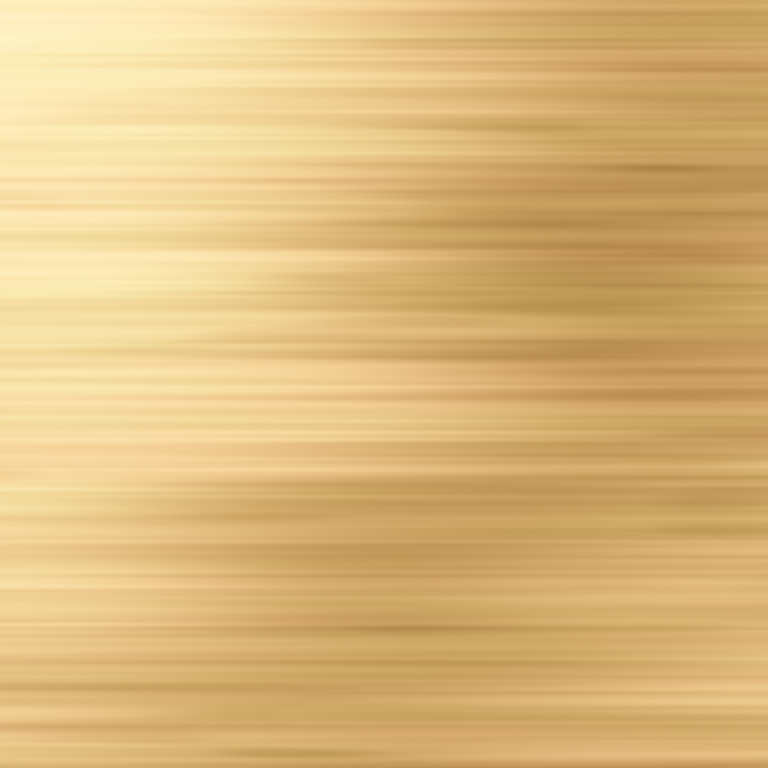
Write a three.js fragment shader that draws this texture.

```glsl
// Brushed gold sheet: a soft diagonal sheen, pale at the upper left and bronze
// at the right, overlaid with long horizontal streaks of row-shifted noise.
// One tone value, counted in palette steps, is looked up in a gold ramp.

varying vec2 vUv;

// Gold ramp, dark to pale
const vec3 UMBER  = vec3(0.62, 0.45, 0.22);
const vec3 BRONZE = vec3(0.72, 0.55, 0.31);
const vec3 OCHRE  = vec3(0.77, 0.61, 0.36);
const vec3 HONEY  = vec3(0.83, 0.67, 0.42);
const vec3 GOLD   = vec3(0.89, 0.74, 0.50);
const vec3 STRAW  = vec3(0.95, 0.83, 0.59);
const vec3 CREAM  = vec3(0.99, 0.91, 0.70);
const vec3 IVORY  = vec3(1.00, 0.95, 0.77);

// Sheen, in palette steps (0 = bronze, 5 = cream)
const float LEFT_TONE   = 4.6;
const float RIGHT_TONE  = 2.4;
const float TOP_LIFT    = 2.4;
const float SLANT       = 0.22;
const float POOL_DEPTH  = 2.0;
const float CORNER_GLOW = 0.5;
const float RAGGEDNESS  = 0.18;

// Streaks
const float PATCH_AMOUNT  = 1.0;
const float STREAK_AMOUNT = 0.78;
const float STREAK_GROWTH = 1.08;
const float SCAR_DEPTH    = 0.9;
const vec3  TINT          = vec3(0.010, -0.010, 0.004);

float hash(vec2 p) {
  return fract(sin(dot(p, vec2(127.1, 311.7))) * 43758.5453);
}

// Smooth noise along one row, shifted so that streak ends do not line up
float rowNoise(float x, float row) {
  x += 17.0 * hash(vec2(row, 3.7));
  float cell = floor(x);
  float f = smoothstep(0.0, 1.0, x - cell);
  return mix(hash(vec2(cell, row)), hash(vec2(cell + 1.0, row)), f);
}

// Streak noise from 0 to 1: scale.x cells across, scale.y rows up
float streakNoise(vec2 uv, vec2 scale, float seed) {
  vec2 p = uv * scale;
  float row = floor(p.y);
  float f = smoothstep(0.0, 1.0, p.y - row);
  row += seed;
  return mix(rowNoise(p.x, row), rowNoise(p.x, row + 1.0), f);
}

float blob(vec2 p, vec2 center, vec2 radius) {
  vec2 d = (p - center) / radius;
  return exp(-dot(d, d));
}

// Broad light, with its edges frayed along the brushing
float sheen(vec2 uv) {
  float fray = streakNoise(uv, vec2(1.2, 60.0), 500.0) - 0.5;
  vec2 p = vec2(uv.x + RAGGEDNESS * fray, uv.y);
  float slanted = p.x - SLANT * (p.y - 0.5);
  float tone = mix(LEFT_TONE, RIGHT_TONE, smoothstep(0.0, 0.75, slanted));
  tone += TOP_LIFT * (p.y - 0.5) * (1.0 - p.x);
  tone -= POOL_DEPTH * blob(p, vec2(0.85, 0.62), vec2(0.26, 0.33));
  tone -= 0.9 * blob(p, vec2(0.50, 0.22), vec2(0.22, 0.12));
  tone += CORNER_GLOW * blob(p, vec2(0.95, 0.10), vec2(0.35, 0.18));
  return tone;
}

// Fine brushing: each octave has thinner and longer lines
float brushing(vec2 uv) {
  float sum = 0.0;
  float amount = STREAK_AMOUNT;
  vec2 scale = vec2(2.4, 38.0);
  for (int i = 0; i < 4; i++) {
    sum += amount * (streakNoise(uv, scale, 900.0 + 300.0 * float(i)) - 0.5);
    scale *= vec2(0.85, 1.75);
    amount *= STREAK_GROWTH;
  }
  return sum;
}

vec3 goldRamp(float tone) {
  vec3 c = mix(UMBER, BRONZE, clamp(tone + 1.0, 0.0, 1.0));
  c = mix(c, OCHRE, clamp(tone, 0.0, 1.0));
  c = mix(c, HONEY, clamp(tone - 1.0, 0.0, 1.0));
  c = mix(c, GOLD,  clamp(tone - 2.0, 0.0, 1.0));
  c = mix(c, STRAW, clamp(tone - 3.0, 0.0, 1.0));
  c = mix(c, CREAM, clamp(tone - 4.0, 0.0, 1.0));
  return mix(c, IVORY, clamp(tone - 5.0, 0.0, 1.0));
}

void main() {
  vec2 uv = vUv;
  float tone = sheen(uv);

  // The pale side is calmer than the dark side
  float contrast = mix(1.0, 0.6, smoothstep(2.5, 5.0, tone));
  float patches = streakNoise(uv, vec2(2.6, 9.0), 100.0) - 0.5;
  float scars = smoothstep(0.70, 1.0, streakNoise(uv, vec2(3.2, 55.0), 200.0));
  tone += contrast * (PATCH_AMOUNT * patches + brushing(uv) - SCAR_DEPTH * scars);

  // Darker rim along the lower edge
  tone -= 1.5 * (1.0 - smoothstep(0.0, 0.014, uv.y));

  // Streaks lean towards rose or olive
  float hue = 2.0 * streakNoise(uv, vec2(2.2, 42.0), 700.0) - 1.0;
  gl_FragColor = vec4(goldRamp(tone) + TINT * hue, 1.0);
}
```
